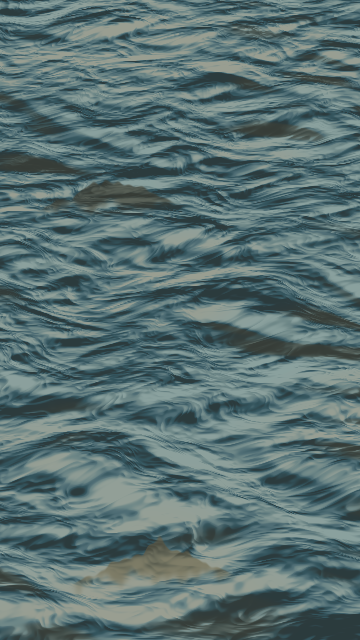
Reproduce this texture procedurally as a Shadertoy shader.

```glsl
const vec3 DEEP  = vec3(0.17, 0.23, 0.24);
const vec3 TEAL  = vec3(0.20, 0.33, 0.365);
const vec3 SLATE = vec3(0.31, 0.43, 0.46);
const vec3 MIST  = vec3(0.43, 0.53, 0.53);
const vec3 COOL_SKY = vec3(0.54, 0.63, 0.62);
const vec3 WARM_SKY = vec3(0.60, 0.62, 0.57);
const vec3 SILT  = vec3(0.31, 0.33, 0.29);
const vec3 SAND  = vec3(0.42, 0.41, 0.33);

vec2 randomDir(vec2 cell) {
    float a = 6.2832 * fract(sin(dot(cell, vec2(127.1, 311.7))) * 43758.5);
    return vec2(cos(a), sin(a));
}

// Gradient noise: value in x, analytic derivatives in yz
vec3 gradNoise(vec2 p) {
    vec2 i = floor(p), f = p - i;
    vec2 u = f * f * f * (f * (f * 6.0 - 15.0) + 10.0);
    vec2 du = 30.0 * f * f * (f * (f - 2.0) + 1.0);
    vec2 e = vec2(1.0, 0.0);
    vec2 ga = randomDir(i), gb = randomDir(i + e.xy);
    vec2 gc = randomDir(i + e.yx), gd = randomDir(i + e.xx);
    float a = dot(ga, f), b = dot(gb, f - e.xy);
    float c = dot(gc, f - e.yx), d = dot(gd, f - e.xx);
    float k = a - b - c + d;
    float value = a + u.x * (b - a) + u.y * (c - a) + u.x * u.y * k;
    vec2 grad = ga + u.x * (gb - ga) + u.y * (gc - ga) + u.x * u.y * (ga - gb - gc + gd)
              + du * (u.yx * k + vec2(b, c) - a);
    return vec3(value, grad);
}

// Slope towards the viewer of a wave with a sharp crest where the noise is zero
float crestSlope(vec3 n, float softness) {
    return -n.z * n.x / sqrt(n.x * n.x + softness * softness);
}

// Normalised slope of stacked waves, each riding on the larger ones
float waterSlope(vec2 q, float far) {
    float sum = 0.0, power = 0.0, weight = 0.85, shear = 0.4;
    for (int i = 0; i < 5; i++) {
        vec3 n = gradNoise(vec2(q.x, q.y + shear * q.x));
        sum += weight * crestSlope(n, 0.08);
        power += weight * weight;
        q = q * 1.8 + vec2(7.3, 3.1) + n.x * vec2(0.5, 0.7);
        weight *= i == 0 ? 1.0 : mix(0.82, 0.68, far);
        shear = -shear;
    }
    return sum / (0.62 * sqrt(power));
}

// Tone from 0 to 1 to water colour
vec3 waterColor(float tone, vec3 sky) {
    vec3 c = mix(DEEP, TEAL, smoothstep(0.08, 0.29, tone));
    c = mix(c, SLATE, smoothstep(0.27, 0.49, tone));
    c = mix(c, MIST, smoothstep(0.47, 0.71, tone));
    return mix(c, sky, smoothstep(0.69, 0.94, tone));
}

// Mask of a single breaking swell with a ragged top and a fading foot
float swellMask(vec2 p, vec2 foot, vec2 size) {
    float dx = (p.x - foot.x) / size.x;
    float ragged = gradNoise(vec2(p.x * 14.0, foot.y * 9.0)).x
                 + 0.5 * gradNoise(vec2(p.x * 37.0, p.y * 20.0)).x;
    float profile = max(1.0 - abs(dx), 0.0);
    float top = size.y * profile * (1.0 + 0.6 * ragged);
    float h = p.y - foot.y - 0.12 * size.y * dx;
    return smoothstep(0.0, 0.008, top - h)
         * smoothstep(-0.15, 0.3, h / size.y + 0.4 * ragged)
         * smoothstep(0.0, 0.15, profile);
}

void mainImage(out vec4 fragColor, in vec2 fragCoord) {
    vec2 p = fragCoord / iResolution.x;
    float far = fragCoord.y / iResolution.y;

    // Perspective: waves shrink and flatten towards the top
    vec2 q = vec2((p.x - 0.5) * (1.8 + 1.1 * p.y), 4.2 * p.y + 2.5 * p.y * p.y);
    q += vec2(11.0, 5.0);
    q.y += 0.45 * gradNoise(q * vec2(0.9, 0.5) + 20.0).x;

    // Waves facing the viewer are dark, those facing the sky are light
    float patches = gradNoise(q * vec2(0.5, 0.3) + 41.0).x;
    float light = -waterSlope(q, far) + 1.1 * patches + 0.15 * (far - 0.5);
    float tone = 1.0 / (1.0 + exp(-1.75 * light));
    float warmth = smoothstep(-0.25, 0.3, gradNoise(q * vec2(0.6, 0.35) + 67.0).x);
    vec3 color = waterColor(tone, mix(COOL_SKY, WARM_SKY, warmth));

    // Silt showing through the steep fronts of some large waves
    vec3 swell = gradNoise(vec2(q.x, q.y + 0.4 * q.x));
    float front = smoothstep(0.3, 0.9, crestSlope(swell, 0.08));
    float silty = smoothstep(0.0, 0.22, gradNoise(q * vec2(0.7, 0.45) + 83.0).x);
    vec3 siltColor = SILT * mix(0.72, 1.3, tone);
    color = mix(color, siltColor, 0.75 * front * silty * (1.0 - smoothstep(0.5, 0.8, tone)));

    // Two lone swells: a dark one far off and a sandy one close by
    float darkSwell = swellMask(p, vec2(0.30, 1.20), vec2(0.21, 0.085));
    float sandSwell = swellMask(p, vec2(0.43, 0.165), vec2(0.24, 0.11));
    color = mix(color, SILT * mix(0.68, 1.05, tone), 0.85 * darkSwell);
    color = mix(color, SAND * mix(0.7, 1.15, tone), 0.85 * sandSwell);

    fragColor = vec4(color, 1.0);
}
```
